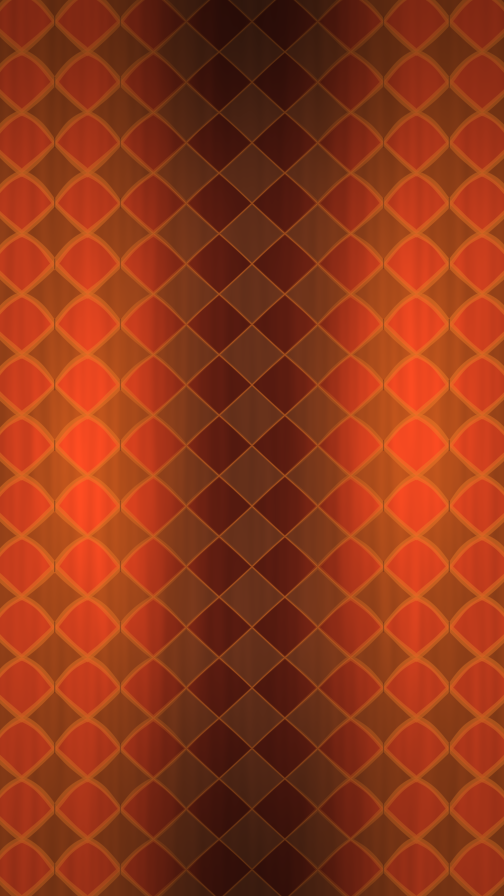
This background is drawn by a Shadertoy shader. Its source:

```glsl
#define HALF_CELL vec2(0.0367, 0.0338)
#define NODE_ORIGIN vec2(0.28125, 0.5703)
#define BAND_WIDTH 0.0034
#define THREAD_WIDTH 0.0006
#define BEND_CENTER 0.06
#define BEND_SIDE 0.42
#define FALLING_BEND 0.25
#define GLOW_OFFSET 0.180
#define GLOW_SIZE vec2(0.080, 0.23)
#define WEAR 0.10

const float PI = 3.14159265;
const vec3 RED_DARK = vec3(0.33, 0.10, 0.06);
const vec3 RED_SIDE = vec3(0.71, 0.22, 0.105);
const vec3 RED_HOT = vec3(0.97, 0.29, 0.13);
const vec3 BROWN_DARK = vec3(0.40, 0.19, 0.105);
const vec3 BROWN_SIDE = vec3(0.54, 0.235, 0.09);
const vec3 BROWN_HOT = vec3(0.76, 0.33, 0.11);
const vec3 AMBER = vec3(0.86, 0.43, 0.14);

vec2 hashGradient(vec2 cell) {
    vec3 h = fract(cell.xyx * vec3(0.1031, 0.1030, 0.0973));
    h += dot(h, h.yzx + 33.33);
    float angle = 2.0 * PI * fract((h.x + h.y) * h.z);
    return vec2(cos(angle), sin(angle));
}

float gradientNoise(vec2 p) {
    vec2 i = floor(p), f = fract(p);
    vec2 w = f * f * f * (f * (f * 6.0 - 15.0) + 10.0);
    vec2 e = vec2(1.0, 0.0);
    float low = mix(dot(hashGradient(i), f),
                    dot(hashGradient(i + e), f - e), w.x);
    float high = mix(dot(hashGradient(i + e.yx), f - e.yx),
                     dot(hashGradient(i + 1.0), f - 1.0), w.x);
    return mix(low, high, w.y);
}

// Diagonal strand family: x = phase, y = distance to the nearest strand.
vec2 strand(vec2 q, float direction, float bend) {
    float rising = step(1.0, mod(direction * q.x, 2.0));
    float k = bend * mix(FALLING_BEND, 1.15, rising);
    float phase = q.y + direction * (q.x + k * sin(PI * q.x) / PI);
    vec2 slope = vec2(1.0 + k * cos(PI * q.x), 1.0) / HALF_CELL;
    return vec2(phase, abs(mod(phase + 1.0, 2.0) - 1.0) / length(slope));
}

float stroke(float distance, float halfWidth, float px) {
    return 1.0 - smoothstep(halfWidth - px, halfWidth + px, distance);
}

void mainImage(out vec4 fragColor, in vec2 fragCoord) {
    float px = 0.7 / iResolution.y;
    vec2 p = fragCoord / iResolution.y;
    vec2 fromCenter = p - vec2(NODE_ORIGIN.x, 0.5);
    float offAxis = abs(fromCenter.x);
    vec2 q = (p - NODE_ORIGIN) / HALF_CELL;

    // Lighting: dark spine, two warm side glows, dim ends
    float side = smoothstep(0.015, 0.19, offAxis);
    vec2 g = vec2(offAxis - GLOW_OFFSET,
                  fromCenter.y - 0.12 * fromCenter.x) / GLOW_SIZE;
    float glow = exp(-dot(g, g));
    float ends = smoothstep(0.18, 0.52, abs(fromCenter.y));
    float shade = 1.0 - ends * mix(0.44, 0.16, side);
    shade *= 1.0 - 0.16 * smoothstep(0.25, 0.5, fromCenter.y);

    // Strands bend more toward the sides
    float bend = mix(BEND_CENTER, BEND_SIDE, smoothstep(0.03, 0.20, offAxis));
    vec2 a = strand(q, 1.0, bend);
    vec2 b = strand(q, -1.0, bend);

    // Alternating columns of brown and red cells
    vec2 wave = sin(0.5 * PI * vec2(a.x, b.x));
    vec2 signs = clamp(wave * HALF_CELL.y / (2.0 * px), -1.0, 1.0);
    float isBrown = 0.5 + 0.5 * signs.x * signs.y;
    vec3 red = mix(mix(RED_DARK, RED_SIDE, side), RED_HOT, glow);
    vec3 brown = mix(mix(BROWN_DARK, BROWN_SIDE, side), BROWN_HOT, glow);
    vec3 color = mix(red, brown, isBrown);

    // Faint vertical streaks
    float streaks = gradientNoise(p * vec2(95.0, 5.0));
    color *= 1.0 + WEAR * streaks;

    // Broad translucent bands of uneven width
    float uneven = 1.0 + 0.5 * gradientNoise(p * 24.0);
    float width = BAND_WIDTH * mix(0.4, 1.0, side) * uneven;
    vec2 bands = vec2(stroke(a.y, width, px), stroke(b.y, width, px));
    float band = max(bands.x, bands.y) + 0.25 * bands.x * bands.y;
    vec3 amber = AMBER * mix(0.82, 1.0, side) * (1.0 + 0.10 * glow);
    color = mix(color, amber, band * mix(0.20, 0.52, side));

    // Fine threads, straighter than the bands
    float thread = min(strand(q, 1.0, bend * 0.6).y,
                       strand(q, -1.0, bend * 0.6).y);
    color = mix(color, amber, stroke(thread, THREAD_WIDTH, px)
                              * mix(0.80, 0.25, side));

    // Short dark ticks where strands meet on brown columns
    vec2 toNode = abs(mod(q + vec2(1.0), 2.0) - 1.0) * HALF_CELL;
    float tick = stroke(toNode.x, 0.0007, px) * stroke(toNode.y, 0.006, px);
    color = mix(color, BROWN_DARK, tick * 0.55 * side);

    fragColor = vec4(clamp(color * shade, 0.0, 1.0), 1.0);
}
```
